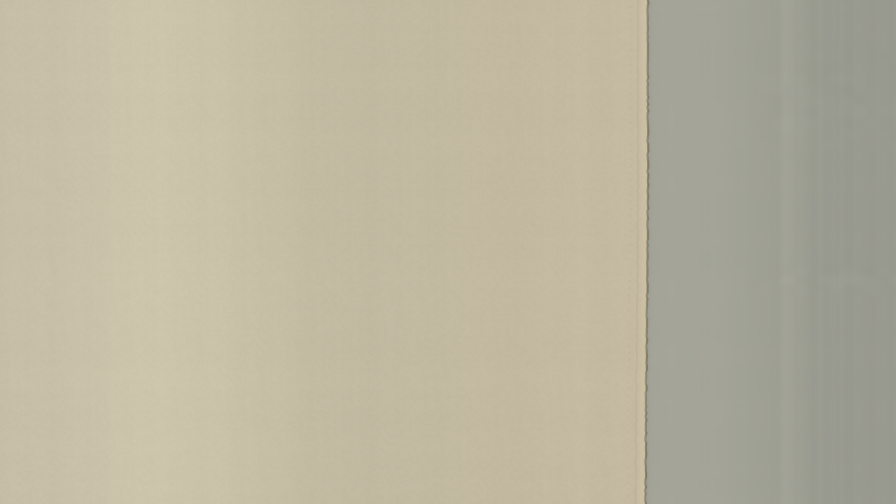
A Shadertoy shader for this texture:

```glsl
// A pale woven cloth with a hemmed, frayed right edge beside a grey ribbed panel.
// Broad colour ramps give the shading; 1D and 2D value noise give threads and grain,
// and distances from one slightly bowed edge line place the hem, stitches and shadow.

const vec3 CLOTH_LEFT  = vec3(0.775, 0.745, 0.650);
const vec3 CLOTH_LIGHT = vec3(0.798, 0.766, 0.668);
const vec3 CLOTH_MID   = vec3(0.757, 0.724, 0.628);
const vec3 CLOTH_RIGHT = vec3(0.768, 0.726, 0.632);
const vec3 HEM_LIGHT   = vec3(0.805, 0.755, 0.640);
const vec3 FRAY_DARK   = vec3(0.470, 0.430, 0.340);
const vec3 PANEL_NEAR  = vec3(0.643, 0.645, 0.597);
const vec3 PANEL_FAR   = vec3(0.595, 0.598, 0.555);
const float EDGE_TOP    = 0.7230;
const float EDGE_BOTTOM = 0.7205;
const float HEM_WIDTH   = 0.0110;
const float STITCH_GAP  = 0.0195;
const float THREAD_AMOUNT = 0.012;
const float GRAIN_AMOUNT  = 0.012;
const float RIB_AMOUNT    = 0.030;

float hash(vec2 p) {
    return fract(sin(dot(p, vec2(127.1, 311.7))) * 43758.545);
}

float noise(vec2 p) {
    vec2 cell = floor(p), f = fract(p);
    f = f * f * (3.0 - 2.0 * f);
    float low  = mix(hash(cell), hash(cell + vec2(1.0, 0.0)), f.x);
    float high = mix(hash(cell + vec2(0.0, 1.0)), hash(cell + 1.0), f.x);
    return mix(low, high, f.y);
}

// Sum of ever finer stripes along one axis, centred on zero
float stripes(float t, float frequency, float seed) {
    float sum = 0.0, weight = 0.5;
    for (int i = 0; i < 3; i++) {
        sum += weight * (noise(vec2(t * frequency, seed + float(i) * 7.0)) - 0.5);
        frequency *= 2.3;
        weight *= 0.65;
    }
    return sum;
}

// Soft line of a given half width
float line(float d, float halfWidth, float pixel) {
    return 1.0 - smoothstep(halfWidth - pixel * 0.5, halfWidth + pixel, abs(d));
}

vec3 clothColor(vec2 uv, float toEdge, float pixel) {
    vec3 color = mix(CLOTH_LEFT, CLOTH_LIGHT, smoothstep(0.02, 0.17, uv.x));
    color = mix(color, CLOTH_MID, smoothstep(0.18, 0.40, uv.x));
    color = mix(color, CLOTH_RIGHT, smoothstep(0.44, 0.66, uv.x));

    // Weave threads and fine grain
    color += THREAD_AMOUNT * stripes(uv.x, 45.0, 3.0);
    color += THREAD_AMOUNT * 0.6 * stripes(uv.y, 24.0, 41.0);
    color += GRAIN_AMOUNT * (noise(uv * vec2(384.0, 216.0)) - 0.5);

    // Hem fold with a faint row of stitches
    float hem = smoothstep(-HEM_WIDTH, -HEM_WIDTH * 0.3, toEdge);
    color = mix(color, HEM_LIGHT, 0.65 * hem);
    color -= 0.025 * line(toEdge + HEM_WIDTH, 0.0008, pixel);
    float dash = smoothstep(0.25, 0.45, abs(fract(uv.y * 70.0) - 0.5));
    color -= 0.018 * dash * line(toEdge + STITCH_GAP, 0.0008, pixel);
    return color;
}

vec3 panelColor(vec2 uv, float toEdge) {
    vec3 color = mix(PANEL_NEAR, PANEL_FAR, smoothstep(0.78, 0.96, uv.x));

    // Upright ribs grow stronger away from the cloth
    float ribbed = smoothstep(0.79, 0.90, uv.x);
    color += RIB_AMOUNT * mix(0.15, 1.0, ribbed) * stripes(uv.x, 75.0, 17.0);
    color += 0.016 * exp(-pow((uv.x - 0.877) / 0.012, 2.0));

    // Broken weft marks gathered in two heights
    float heights = exp(-pow((uv.y - 0.445) / 0.025, 2.0))
                  + 0.6 * exp(-pow((uv.y - 0.80) / 0.09, 2.0));
    float marks = noise(uv * vec2(75.0, 45.0)) - 0.5;
    color += 0.025 * ribbed * heights * marks;
    color += 0.004 * stripes(uv.y, 30.0, 63.0);

    // Shade cast by the cloth
    return color - 0.055 * exp(-toEdge / 0.0025);
}

void mainImage(out vec4 fragColor, in vec2 fragCoord) {
    vec2 uv = fragCoord / iResolution.xy;
    float pixel = 1.0 / iResolution.x;

    // Bowed edge with loose fibres
    float edge = mix(EDGE_BOTTOM, EDGE_TOP, smoothstep(0.0, 0.65, uv.y));
    float fray = noise(vec2(uv.y * 150.0, 5.0)) - 0.5;
    float toEdge = uv.x - edge - 0.0012 * fray;

    vec3 cloth = clothColor(uv, toEdge, pixel);
    vec3 panel = panelColor(uv, max(toEdge, 0.0));
    vec3 color = mix(cloth, panel, smoothstep(-pixel, pixel, toEdge));

    // Dark seam where fibres meet the panel
    float seam = line(toEdge, 0.0009, pixel);
    color = mix(color, FRAY_DARK, seam * (0.65 + 0.35 * fray));
    fragColor = vec4(clamp(color, 0.0, 1.0), 1.0);
}
```
